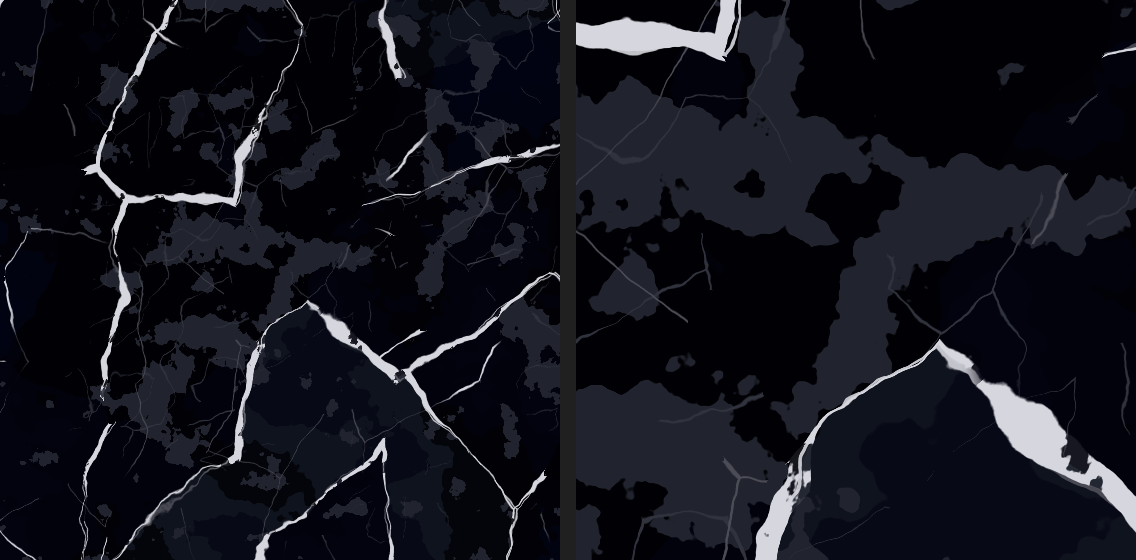
Left, the full canvas; right, a detail of the centre.
Write a Shadertoy shader that draws this texture.

```glsl
// Black and navy marble with ragged white veins, grey hairlines and slate shards.

float hash(vec2 p) {
    return fract(sin(dot(p, vec2(127.1, 311.7))) * 43758.5453);
}

vec2 hash2(vec2 p) {
    return vec2(hash(p), hash(p + 57.3));
}

float noise(vec2 p) {
    vec2 i = floor(p), f = fract(p);
    f = f * f * (3.0 - 2.0 * f);
    return mix(mix(hash(i), hash(i + vec2(1, 0)), f.x),
               mix(hash(i + vec2(0, 1)), hash(i + vec2(1, 1)), f.x), f.y);
}

float fbm(vec2 p) {
    float sum = 0.0, amp = 0.5;
    for (int i = 0; i < 5; i++) {
        sum += amp * noise(p);
        p = mat2(1.6, 1.2, -1.2, 1.6) * p + 7.7;
        amp *= 0.5;
    }
    return sum;
}

vec2 warp(vec2 p) {
    return vec2(fbm(p), fbm(p + 31.4)) - 0.48;
}

// Voronoi cracks: x = signed distance to a vein of the given half width, y = cell hash.
// Only a share "keep" of the borders carries a vein; each has its own strength.
vec2 cracks(vec2 p, float keep, float halfWidth) {
    vec2 cell = floor(p), f = p - cell, home = vec2(0), toHome = vec2(0);
    float nearest = 9.0;
    for (int j = -1; j <= 1; j++)
    for (int i = -1; i <= 1; i++) {
        vec2 o = vec2(i, j), r = o + hash2(cell + o) - f;
        if (dot(r, r) < nearest) { nearest = dot(r, r); home = o; toHome = r; }
    }
    float d = 1.0, homeHash = hash(cell + home + 19.1);
    for (int j = -2; j <= 2; j++)
    for (int i = -2; i <= 2; i++) {
        if (i == 0 && j == 0) continue;
        vec2 o = home + vec2(i, j), r = o + hash2(cell + o) - f;
        float border = fract(homeHash + hash(cell + o + 19.1));
        float dist = dot(0.5 * (r + toHome), normalize(r - toHome));
        if (border < keep) d = min(d, dist - halfWidth * mix(0.35, 1.0, border / keep));
    }
    return vec2(d, homeHash);
}

// Stretches the cells along the rising diagonal grain.
vec2 grain(vec2 p, float scale) {
    return scale * vec2(0.82 * dot(p, vec2(0.5, 0.87)), 1.2 * dot(p, vec2(0.87, -0.5)));
}

float cover(float d, float soft) {
    return smoothstep(soft, -soft, d);
}

void mainImage(out vec4 fragColor, in vec2 fragCoord) {
    vec2 uv = fragCoord / iResolution.y;
    float pixel = 0.8 / iResolution.y;
    vec2 bend = uv + 0.11 * warp(uv * 5.0) + 0.008 * warp(uv * 45.0);
    float broken = fbm(uv * 3.5 + 4.0);   // where the stone is shattered
    float detail = fbm(uv * 22.0 + 9.0);

    // Bold veins swell and pinch along their length; a strand braids around them.
    float swell = smoothstep(0.3, 0.8, noise(uv * 11.0 + 3.0));
    vec2 bold = cracks(grain(bend, 3.5) + 2.0, 0.6, 3.5 * (0.0014 + 0.0085 * swell));
    vec2 strandPos = bend + 0.035 * warp(uv * 12.0 + 70.0);
    float strand = cracks(grain(strandPos, 3.5) + 2.0, 0.6, 0.006).x;

    // Flat stone tones per cell, with ragged darker blotches.
    vec3 black = vec3(0.004, 0.004, 0.018);
    vec3 navy = vec3(0.008, 0.012, 0.07);
    vec3 slate = vec3(0.06, 0.075, 0.115);
    vec3 stone = mix(black, navy, step(0.35, bold.y) * 0.55 + step(0.62, bold.y) * 0.4);
    stone = mix(stone, slate, step(0.87, bold.y));
    float blotch = fbm(uv * 7.0 + 50.0) + 0.25 * (detail - 0.5);
    stone = mix(stone, black, 0.8 * smoothstep(0.535, 0.545, blotch));
    stone = mix(stone, navy, 0.6 * smoothstep(0.375, 0.365, blotch));

    // Grey smudges and small shards in the shattered zones.
    float shattered = smoothstep(0.42, 0.6, broken);
    float smudge = detail + 0.16 * shattered - 0.71;
    vec3 col = mix(stone, vec3(0.13, 0.14, 0.18), smoothstep(-0.006, 0.006, smudge));
    vec2 shardPos = grain(bend + 0.03 * warp(uv * 16.0), 14.0);
    float shard = cracks(shardPos, 0.45, 14.0 * 0.0022 * shattered * noise(uv * 30.0)).x;
    col = mix(col, vec3(0.19, 0.2, 0.24), cover(shard, 14.0 * pixel) * step(0.1, shattered));

    // Long hairlines, grey with a few bright stretches.
    float glint = smoothstep(0.62, 0.72, noise(uv * 7.0 + 21.0));
    vec2 hairPos = uv + 0.07 * warp(uv * 6.0 + 12.0) + 0.006 * warp(uv * 50.0);
    float hairWidth = 0.0011 + 0.0028 * glint * noise(uv * 35.0);
    float hair = cracks(grain(hairPos, 6.5) + 40.0, 0.45, 6.5 * hairWidth).x;
    float fade = smoothstep(0.2, 0.5, noise(uv * 9.0 + 60.0));
    vec3 hairColor = mix(vec3(0.3, 0.3, 0.34), vec3(0.84, 0.84, 0.87), glint);
    col = mix(col, hairColor, cover(hair, 6.5 * pixel) * max(fade, glint));

    // White veins, split by dark slivers.
    vec3 white = vec3(0.84, 0.84, 0.87);
    float strandGate = smoothstep(0.42, 0.55, noise(uv * 8.0 + 33.0));
    col = mix(col, mix(vec3(0.31, 0.31, 0.35), white, strandGate), cover(strand, 3.5 * pixel) * 0.9);
    float sliver = smoothstep(0.63, 0.66, fbm(grain(uv, 38.0) + 80.0));
    col = mix(col, white, cover(bold.x, 3.5 * pixel) * (1.0 - 0.9 * sliver));

    fragColor = vec4(col, 1.0);
}
```
